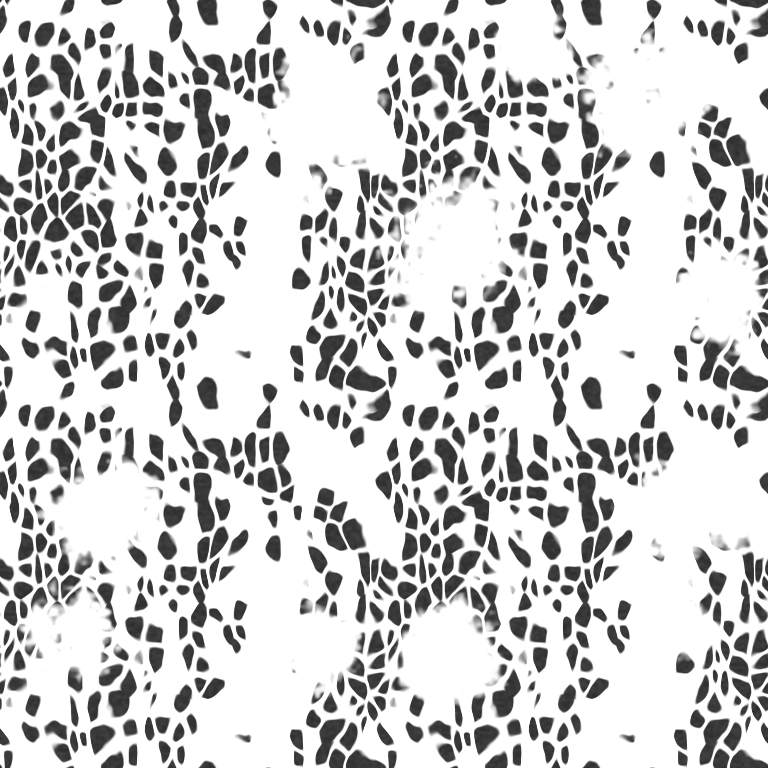
Give the GLSL for this pattern, as a three.js fragment shader.

```glsl
// Charcoal animal-hide spots on white, rubbed away in a few mottled patches.
// Spots are shrunken cells of a warped, wrapping Voronoi field, some joined in
// vertical pairs; the spot layer repeats twice, the worn patches only once.
varying vec2 vUv;

const vec2 CELLS = vec2(24.0, 16.0); // spot cells in one repeat

vec2 hash2(vec2 p) {
  vec3 q = fract(p.xyx * vec3(0.1031, 0.1030, 0.0973));
  q += dot(q, q.yzx + 33.33);
  return fract((q.xx + q.yz) * q.zy);
}

// Value noise that wraps after a whole number of lattice steps
float noise(vec2 p, vec2 period) {
  vec2 i = floor(p), f = fract(p);
  f = f * f * (3.0 - 2.0 * f);
  float a = hash2(mod(i, period)).x;
  float b = hash2(mod(i + vec2(1.0, 0.0), period)).x;
  float c = hash2(mod(i + vec2(0.0, 1.0), period)).x;
  float d = hash2(mod(i + 1.0, period)).x;
  return mix(mix(a, b, f.x), mix(c, d, f.x), f.y);
}

float tiledNoise(vec2 uv, vec2 count) {
  return noise(uv * count, count);
}

vec2 sitePoint(vec2 cell) {
  return cell + 0.5 + 0.88 * (hash2(mod(cell, CELLS) + 7.0) - 0.5);
}

// Some vertical neighbours share one id and grow into a long spot
vec2 spotId(vec2 cell) {
  vec2 pair = vec2(cell.x, 2.0 * floor(cell.y * 0.5));
  return hash2(mod(pair, CELLS) + 61.0).x < 0.27 ? pair : cell;
}

float spots(vec2 uv) {
  // Broad slanting warp, then a small wobble of the outlines
  vec2 p = uv * CELLS;
  p.x += 1.3 * (tiledNoise(uv, CELLS * 0.5) - 0.5);
  p.y += 0.7 * (tiledNoise(uv + 0.37, CELLS * 0.5) - 0.5);
  p += 0.16 * (vec2(tiledNoise(uv, CELLS * 2.0),
                    tiledNoise(uv + 0.61, CELLS * 2.0)) - 0.5);
  vec2 base = floor(p);

  // Nearest site and the spot it belongs to
  float nearest = 9.0;
  vec2 own = base;
  for (int y = -1; y <= 1; y++)
  for (int x = -1; x <= 1; x++) {
    vec2 cell = base + vec2(float(x), float(y));
    float d = distance(p, sitePoint(cell));
    if (d < nearest) {
      nearest = d;
      own = spotId(cell);
    }
  }

  // Soft minimum over the other spots rounds the corners
  float sum = 0.0;
  for (int y = -2; y <= 2; y++)
  for (int x = -2; x <= 2; x++) {
    vec2 cell = base + vec2(float(x), float(y));
    if (distance(spotId(cell), own) > 0.5)
      sum += exp(-16.0 * distance(p, sitePoint(cell)));
  }
  float margin = -log(sum) / 16.0 - nearest;

  // Random size, with spots missing in loose clearings
  vec2 rnd = hash2(mod(own, CELLS) + 131.0);
  float keep = step(rnd.x, 0.2 + 0.95 * noise(own * 0.25, CELLS * 0.25));
  float gap = mix(0.13, 0.42, rnd.y);
  return keep * smoothstep(gap - 0.09, gap + 0.09, margin);
}

// Ink left over: 0 in rubbed patches, 1 elsewhere, blotchy between
float inkLeft(vec2 uv) {
  vec2 p = uv * 4.0;
  float rim = 2.0;
  for (int y = -1; y <= 1; y++)
  for (int x = -1; x <= 1; x++) {
    vec2 cell = floor(p) + vec2(float(x), float(y));
    vec2 key = mod(cell, 4.0);
    vec2 rnd = hash2(key + 211.0);
    vec2 center = cell + 0.2 + 0.6 * hash2(key + 307.0);
    float radius = mix(0.16, 0.3, rnd.y);
    float depth = mix(0.25, 1.0, hash2(key + 401.0).x);
    if (rnd.x < 0.75)
      rim = min(rim, max(distance(p, center) / radius - 1.0, -depth));
  }
  float blotch = 0.4 * tiledNoise(uv, vec2(24.0))
               + 0.35 * tiledNoise(uv, vec2(64.0))
               + 0.25 * tiledNoise(uv, vec2(128.0));
  return smoothstep(-0.25, 0.35, 1.7 * rim + 2.2 * (blotch - 0.5));
}

void main() {
  vec2 uv = fract(vUv);
  float cover = spots(fract(uv * 2.0)) * inkLeft(uv);

  // Fine woven grain inside the ink
  float grain = 0.6 * tiledNoise(uv, vec2(150.0, 260.0))
              + 0.4 * tiledNoise(uv, vec2(300.0, 220.0));
  vec3 ink = vec3(0.22 + 0.1 * (grain - 0.5));
  gl_FragColor = vec4(mix(vec3(1.0), ink, cover), 1.0);
}
```
